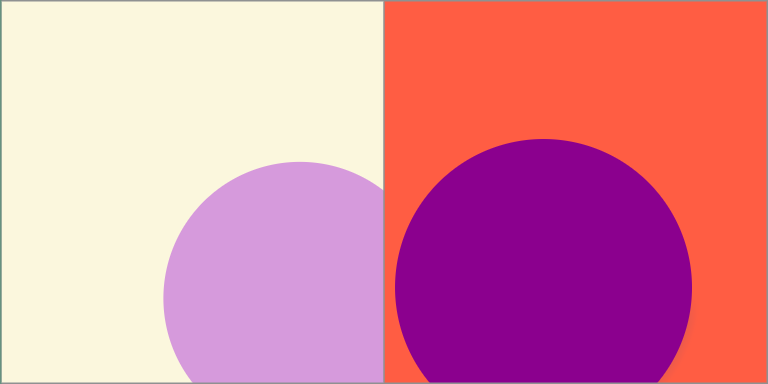
A Shadertoy shader for this background:

```glsl
// Two square panels, cream and coral, each with a large disc cut by the lower edge.

// Lengths are in canvas heights; the canvas is two units wide.
const vec3 CREAM  = vec3(0.984, 0.967, 0.868);
const vec3 CORAL  = vec3(1.000, 0.364, 0.263);
const vec3 LILAC  = vec3(0.841, 0.602, 0.861);
const vec3 PURPLE = vec3(0.547, 0.000, 0.557);
const vec3 FRAME  = vec3(0.560, 0.570, 0.570);
const vec3 FRAME_LEFT = vec3(0.400, 0.570, 0.500);
const vec3 SHADOW = vec3(0.750, 0.340, 0.360);

const vec2  LILAC_CENTER  = vec2(0.781, 0.223);
const float LILAC_RADIUS  = 0.3555;
const vec2  PURPLE_CENTER = vec2(1.4154, 0.2513);
const float PURPLE_RADIUS = 0.3867;

const vec2  SHADOW_OFFSET   = vec2(0.010, -0.006);
const float SHADOW_BLUR     = 0.016;
const float SHADOW_STRENGTH = 0.3;

const float DIVIDER_X   = 1.0;
const float FRAME_WIDTH = 0.0039;

// Coverage of a shape from its signed distance, softened over one pixel.
float coverage(float dist, float pixel) {
    return clamp(0.5 - dist / pixel, 0.0, 1.0);
}

float discDistance(vec2 p, vec2 center, float radius) {
    return length(p - center) - radius;
}

void mainImage(out vec4 fragColor, in vec2 fragCoord) {
    float pixel = 1.0 / iResolution.y;
    vec2 size = iResolution.xy * pixel;
    vec2 p = fragCoord * pixel;

    // Left panel
    float lilacDist = discDistance(p, LILAC_CENTER, LILAC_RADIUS);
    vec3 leftPanel = mix(CREAM, LILAC, coverage(lilacDist, pixel));

    // Right panel, with a faint shadow at the lower right of the disc
    float shadowDist = discDistance(p, PURPLE_CENTER + SHADOW_OFFSET, PURPLE_RADIUS);
    float lowerRight = smoothstep(0.1, 0.35, p.x - PURPLE_CENTER.x)
                     * smoothstep(0.0, 0.1, PURPLE_CENTER.y - p.y);
    float shadow = (1.0 - smoothstep(-SHADOW_BLUR, SHADOW_BLUR, shadowDist)) * lowerRight;
    vec3 rightPanel = mix(CORAL, SHADOW, SHADOW_STRENGTH * shadow);
    float purpleDist = discDistance(p, PURPLE_CENTER, PURPLE_RADIUS);
    rightPanel = mix(rightPanel, PURPLE, coverage(purpleDist, pixel));

    vec3 color = mix(leftPanel, rightPanel, coverage(DIVIDER_X - p.x, pixel));

    // Thin divider and outer frame
    float dividerDist = abs(p.x - DIVIDER_X) - 0.5 * FRAME_WIDTH;
    vec2 edge = min(p, size - p);
    float frameDist = min(edge.x, edge.y) - FRAME_WIDTH;
    float line = coverage(min(dividerDist, frameDist), pixel);
    color = mix(color, FRAME, line);
    color = mix(color, FRAME_LEFT, coverage(p.x - FRAME_WIDTH, pixel));

    fragColor = vec4(color, 1.0);
}
```
